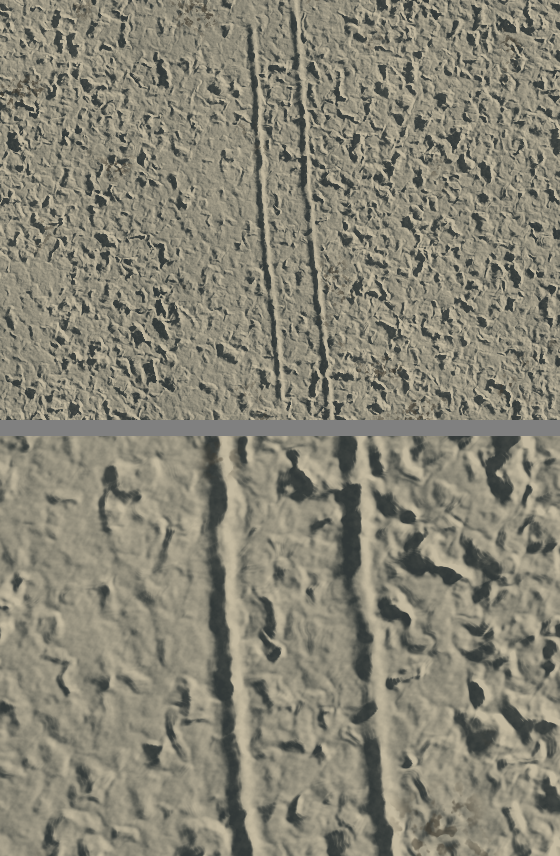
Top: the whole. Bottom: its middle third, enlarged.
A Shadertoy shader for this texture:

```glsl
const vec3 SHADE = vec3(0.20, 0.225, 0.222);
const vec3 SUNLIT = vec3(0.77, 0.73, 0.63);
const vec3 DEBRIS = vec3(0.25, 0.23, 0.19);
const vec2 TO_SUN = vec2(-0.88, -0.475);
const float SUN_SLOPE = 0.52;

float hash(vec2 p) {
    vec3 q = fract(p.xyx * 0.1031);
    q += dot(q, q.yzx + 33.33);
    return fract((q.x + q.y) * q.z);
}

float noise(vec2 p) {
    vec2 i = floor(p), f = fract(p);
    f = f * f * f * (f * (f * 6.0 - 15.0) + 10.0);
    return mix(mix(hash(i), hash(i + vec2(1, 0)), f.x),
               mix(hash(i + vec2(0, 1)), hash(i + vec2(1, 1)), f.x), f.y);
}

float fbm(vec2 p) {
    float sum = 0.0, amp = 0.5;
    for (int i = 0; i < 3; i++) {
        p = mat2(1.6, 1.2, -1.2, 1.6) * p + 7.3;
        sum += amp * noise(p);
        amp *= 0.5;
    }
    return sum;
}

// Scattered footprints: rounded hollows with soft rims and faint treads
float footprints(vec2 p, float density, float seed) {
    p *= density;
    vec2 id = floor(p);
    float height = 0.0;
    for (int j = -1; j <= 1; j++)
    for (int i = -1; i <= 1; i++) {
        vec2 cell = id + vec2(i, j), key = cell + seed;
        vec2 q = p - cell - vec2(hash(key), hash(key + 41.7));
        float angle = 6.2832 * hash(key + 83.1);
        float c = cos(angle), s = sin(angle);
        q = mat2(c, -s, s, c) * q;
        float along = q.y;
        float halfLength = mix(0.05, 0.42, hash(key + 19.3));
        float radius = mix(0.14, 0.27, hash(key + 57.9));
        q.y -= clamp(q.y, -halfLength, halfLength);
        float d = length(q) - radius;
        float r = hash(key + 111.5);
        float hollow = smoothstep(0.14, -0.16, d);
        height -= mix(0.03, 0.31, r * r) * hollow;
        height += 0.06 * exp(-45.0 * (d - 0.08) * (d - 0.08));
        height += 0.007 * hollow * sin(along * 42.0);
    }
    return height / density;
}

// Wheel rut with a bank of sand on either side
float rut(float d, float wear) {
    float groove = smoothstep(0.011, 0.002, abs(d));
    float right = (d - 0.013) / 0.006;
    float left = (d + 0.014) / 0.006;
    return wear * (0.005 * exp(-right * right) + 0.002 * exp(-left * left) - 0.008 * groove);
}

float rutCentre(float y, float top, float drift) {
    float t = 1.0 - y;
    return top + drift * t + 0.004 * sin(9.0 * t) + 0.006 * (noise(vec2(y * 18.0, top * 50.0)) - 0.5);
}

float sandHeight(vec2 p) {
    vec2 warp = vec2(fbm(p * 24.0), fbm(p * 24.0 + 31.0)) - 0.44;
    vec2 w = p + 0.028 * warp;
    float trampled = mix(0.6, 1.1, smoothstep(0.25, 0.6, noise(p * 4.0 + 4.0)));
    vec2 bent = p + 0.009 * warp;
    float left = bent.x - rutCentre(p.y, 0.588, 0.08);
    float right = bent.x - rutCentre(p.y, 0.692, 0.09);
    float nearRut = smoothstep(0.02, 0.006, min(abs(left), abs(right)));
    float height = footprints(w, 20.0, 3.0) + 0.85 * footprints(w + 0.37, 35.0, 61.0);
    height += 0.011 * fbm(w * 19.0);
    height *= trampled * (1.0 - 0.5 * nearRut);
    height += 0.0022 * fbm(p * 70.0);
    float wear = mix(0.6, 1.2, noise(p * 17.0));
    float ends = smoothstep(0.02, 0.08, p.y) * smoothstep(0.97, 0.88, p.y);
    return height + rut(left, wear * ends) + rut(right, wear);
}

// Deepest occlusion of a point by the sand standing towards the sun
float castShadow(vec2 p, float ground) {
    float cover = -1.0;
    for (int i = 1; i <= 8; i++) {
        float t = 0.0031 * float(i);
        cover = max(cover, sandHeight(p + TO_SUN * t) - ground - SUN_SLOPE * t);
    }
    return smoothstep(-0.0014, 0.0034, cover);
}

void mainImage(out vec4 fragColor, in vec2 fragCoord) {
    vec2 p = fragCoord / iResolution.y;
    float ground = sandHeight(p);

    // Low sun: slopes facing it brighten, the others sink into shadow
    float reach = 0.0032;
    float facing = (ground - sandHeight(p + TO_SUN * reach)) / reach;
    float light = 0.66 + 0.40 * facing / (1.0 + 0.6 * abs(facing));
    light *= 1.0 - 0.9 * castShadow(p, ground);
    light += 0.14 * (fbm(p * 120.0) - 0.44) + 0.12 * (fbm(p * 3.0) - 0.44);
    vec3 colour = mix(SHADE, SUNLIT, clamp(light, 0.0, 1.0));

    // Sparse patches of dark plant debris
    float patches = smoothstep(0.6, 0.75, fbm(p * 4.0 + 13.0));
    float specks = smoothstep(0.42, 0.62, fbm(p * 60.0 + 5.0));
    colour = mix(colour, DEBRIS, 0.7 * patches * specks);

    fragColor = vec4(colour, 1.0);
}
```
